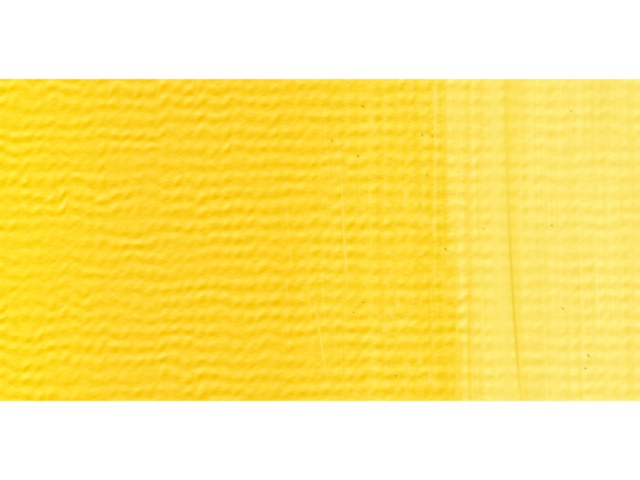
This texture is drawn by a WebGL 1 fragment shader. Its source:

```glsl
precision highp float;
// Yellow oil paint brushed over woven canvas, fading from deep to pale between white margins.

uniform vec2 u_resolution;

const float BAND_BOTTOM = 0.1235;   // lengths are fractions of the canvas width
const float BAND_TOP = 0.6265;
const float THREAD = 0.0238;        // spacing of the canvas weave
const float RELIEF = 0.105;         // strength of the raking light
const float BRISTLE = 0.032;        // strength of the brush striations
const vec2 LIGHT_STEP = vec2(-0.0012, 0.0026);
const vec3 LEMON = vec3(0.995, 0.870, 0.140);
const vec3 DEEP = vec3(0.992, 0.828, 0.165);
const vec3 GOLD = vec3(0.990, 0.850, 0.200);
const vec3 PALE = vec3(0.990, 0.888, 0.365);
const vec3 CREAM = vec3(0.990, 0.908, 0.445);
const vec3 SPECK = vec3(0.66, 0.53, 0.12);
const float TAU = 6.2831853;

float hash(vec2 p) {
  return fract(sin(dot(p, vec2(127.1, 311.7))) * 43758.5453);
}

float noise(vec2 p) {
  vec2 i = floor(p), f = fract(p);
  f = f * f * (3.0 - 2.0 * f);
  return mix(mix(hash(i), hash(i + vec2(1.0, 0.0)), f.x),
             mix(hash(i + vec2(0.0, 1.0)), hash(i + 1.0), f.x), f.y);
}

float fbm(vec2 p) {
  float sum = 0.0, gain = 0.5;
  for (int i = 0; i < 4; i++) {
    sum += gain * noise(p);
    p = p * 2.03 + 17.3;
    gain *= 0.5;
  }
  return sum;
}

// Paint surface: wavering threads softened by uneven paint
float surface(vec2 p) {
  float waver = noise(p * vec2(38.0, 18.0)) + 0.5 * noise(p * vec2(85.0, 45.0));
  float looseness = mix(0.65, 0.28, smoothstep(0.1, 0.6, p.x));
  float row = sin(TAU * (p.y / THREAD + looseness * waver));
  float column = sin(TAU * (p.x / (THREAD * 0.82) + 0.35 * noise(p * 40.0)));
  float cover = 0.3 + 0.9 * noise(p * vec2(22.0, 30.0) + 9.0);
  float weave = cover * (0.32 * row + 0.10 * column + 0.14 * row * column);
  return weave + 0.65 * fbm(p * vec2(75.0, 95.0));
}

// Soft stroke between two ends, fading along its length
float stroke(vec2 p, vec2 a, vec2 b, float width) {
  vec2 ab = b - a;
  float t = clamp(dot(p - a, ab) / dot(ab, ab), 0.0, 1.0);
  float d = length(p - a - ab * t);
  return exp(-d * d / (width * width)) * sin(TAU * 0.5 * clamp(t, 0.06, 0.94));
}

// Base tint from left to right, with a ragged vertical edge
vec3 tint(vec2 p, float down) {
  float drift = 0.06 * (fbm(vec2(p.x * 24.0, p.y * 6.0)) - 0.5);
  float x = p.x + drift;
  vec3 c = mix(LEMON, DEEP, smoothstep(0.0, 0.24, x));
  c = mix(c, GOLD, smoothstep(0.42, 0.58, x));
  float ragged = 0.05 * (noise(vec2(p.x * 150.0, p.y * 5.0)) - 0.5);
  float edge = 0.687 + 0.035 * smoothstep(0.3, 0.85, down);
  c = mix(c, PALE, smoothstep(-0.016, 0.018, p.x + ragged - edge));
  return mix(c, CREAM, smoothstep(0.73, 0.91, x + 0.03 * down));
}

void main() {
  vec2 uv = gl_FragCoord.xy / u_resolution;
  vec2 p = uv * vec2(1.0, 0.75);
  float pixel = 0.75 / u_resolution.y;
  float down = (BAND_TOP - p.y) / (BAND_TOP - BAND_BOTTOM);
  vec3 color = tint(p, down);

  // Raking light over the weave, calmer in the pale paint
  float slope = surface(p) - surface(p + LIGHT_STEP);
  float calm = mix(1.0, 0.55, smoothstep(0.66, 0.80, p.x));
  float light = RELIEF * calm * clamp(slope * 2.4, -1.0, 1.0);

  // Vertical bristle marks, leaning slightly right on the way down
  float lean = p.x - 0.012 * down * down;
  float fine = noise(vec2(lean * 250.0, p.y * 7.0)) - 0.5;
  float broad = noise(vec2(lean * 85.0, p.y * 3.0 + 4.0)) - 0.5;
  float brushed = smoothstep(0.32, 0.62, p.x);
  light += BRISTLE * brushed * (fine + broad);
  color += vec3(0.25, 0.7, 1.8) * light;

  // Pale flecks caught on the ridges of the middle passage
  float middle = smoothstep(0.50, 0.59, p.x) * (1.0 - smoothstep(0.69, 0.76, p.x));
  float fleck = smoothstep(0.54, 0.76, fbm(p * vec2(90.0, 65.0) + 31.0));
  color = mix(color, CREAM, 0.5 * middle * fleck);

  // Long scratches left by stray bristles
  float scratch = stroke(p, vec2(0.532, 0.51), vec2(0.541, 0.30), 0.0022);
  scratch += stroke(p, vec2(0.486, 0.31), vec2(0.516, 0.13), 0.0020);
  for (int i = 0; i < 12; i++) {
    float k = float(i);
    vec2 a = vec2(0.41 + 0.15 * hash(vec2(k, 1.0)), 0.27 + 0.33 * hash(vec2(k, 2.0)));
    float span = 0.06 + 0.13 * hash(vec2(k, 3.0));
    scratch += 0.5 * stroke(p, a, a + vec2(0.08 * span, -span), 0.0015);
  }
  color = mix(color, CREAM, 0.55 * clamp(scratch, 0.0, 1.0));

  // Dark furrow with a smooth pale ridge on its left
  float furrow = p.x - (0.790 + 0.002 * down + 0.022 * down * down);
  float depth = 0.35 + 0.65 * smoothstep(0.25, 0.65, down) * (1.0 - smoothstep(0.82, 1.0, down));
  color = mix(color, GOLD * 0.94, 0.75 * depth * exp(-pow(furrow / 0.0026, 2.0)));
  color = mix(color, GOLD, 0.28 * exp(-pow((furrow - 0.006) / 0.008, 2.0)));
  color = mix(color, CREAM, 0.65 * exp(-pow((furrow + 0.019) / 0.012, 2.0)));

  // Scattered grit
  for (int i = 0; i < 16; i++) {
    float k = float(i) + 20.0;
    vec2 at = vec2(0.50 + 0.46 * hash(vec2(k, 5.0)), 0.14 + 0.46 * hash(vec2(k, 6.0)));
    vec2 tail = vec2(0.004, -0.004) * (hash(vec2(k, 7.0)) + 0.3);
    color = mix(color, SPECK, 0.55 * stroke(p, at, at + tail, 0.0015));
  }

  // White margins
  float band = smoothstep(-pixel, pixel, p.y - BAND_BOTTOM) * smoothstep(-pixel, pixel, BAND_TOP - p.y);
  gl_FragColor = vec4(mix(vec3(1.0), clamp(color, 0.0, 1.0), band), 1.0);
}
```
